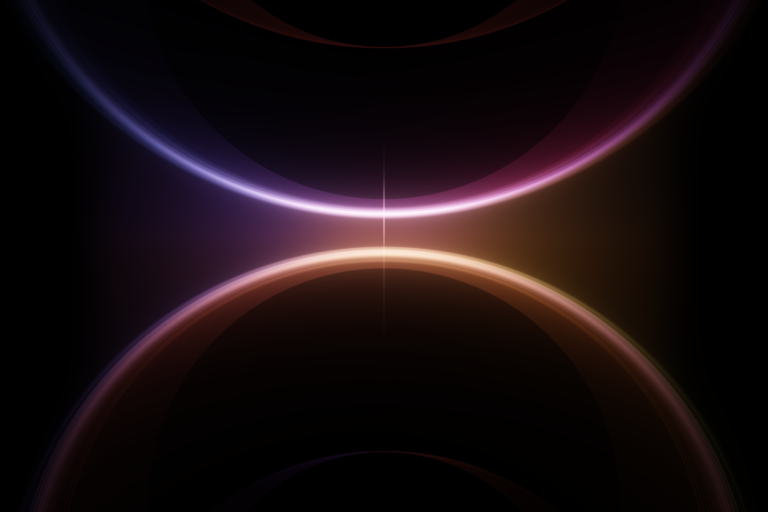
This background is drawn by a WebGL 2 fragment shader. Its source:

```glsl
#version 300 es
precision highp float;
// Two glowing bundles of light strands curve towards each other on black.
// Each bundle is a loop of nearly tangent circles with hashed weights, over
// soft halos, a lit gap, dark inner veils, faint crescents and a thin flare.

#define STRANDS 14
#define STRAND_GAIN 0.85
#define HALO_GAIN 0.55
#define GAP_GAIN 0.62
#define INNER_GAIN 0.62
#define VEIL_DIM 0.45
#define ARC_REACH 0.43
#define GAP_REACH 0.37

uniform vec2 u_resolution;
out vec4 fragColor;

float hash(float n) { return fract(sin(n * 127.1) * 43758.5453); }

float bell(float x, float width) { return exp(-x * x / (width * width)); }

// Signed distance to a circle with its vertex at height y; side +1 opens up
float disc(vec2 p, float y, float radius, float side) {
    return length(p - vec2(0.0, y + side * radius)) - radius;
}

// Antialiased coverage of the positive side of a distance
float cover(float d) {
    float px = 1.0 / u_resolution.y;
    return smoothstep(-px, px, d);
}

// Three-stop blend from the inner to the outer strand
vec3 ramp(vec3 inner, vec3 middle, vec3 outer, float t) {
    return mix(mix(inner, middle, smoothstep(0.0, 0.5, t)), outer, smoothstep(0.55, 1.0, t));
}

vec3 strandColor(float x, float t, float side) {
    vec3 left, right, hot;
    if (side > 0.0) {
        left = ramp(vec3(0.22, 0.30, 0.85), vec3(0.42, 0.42, 0.95), vec3(0.25, 0.34, 0.85), t);
        right = ramp(vec3(1.0, 0.18, 0.42), vec3(0.75, 0.30, 0.72), vec3(0.80, 0.33, 0.22), t);
        hot = vec3(1.2, 0.82, 1.05);
    } else {
        left = ramp(vec3(0.85, 0.24, 0.20), vec3(0.72, 0.36, 0.58), vec3(0.38, 0.25, 0.72), t);
        right = ramp(vec3(1.0, 0.38, 0.14), vec3(0.80, 0.42, 0.45), vec3(0.58, 0.50, 0.15), t);
        hot = vec3(1.3, 0.86, 0.58);
    }
    vec3 tint = mix(left, right, smoothstep(-0.28, 0.28, x));
    return mix(tint, hot, 0.75 * bell(x, 0.27));
}

// Strands and halo; vertex and radius hold the (inner, outer) values
vec3 bundle(vec2 p, vec2 vertex, vec2 radius, float side) {
    vec3 light = vec3(0.0);
    float px = 1.0 / u_resolution.y;
    for (int i = 0; i < STRANDS; i++) {
        float t = float(i) / float(STRANDS - 1);
        float seed = float(i) + 31.0 * side;
        float width = max(mix(0.0012, 0.0038, hash(seed + 0.4)), 0.8 * px);
        float weight = mix(0.25, 1.0, hash(seed)) * (0.25 + bell(t - 0.65, 0.28));
        float d = disc(p, mix(vertex.x, vertex.y, t), mix(radius.x, radius.y, t), side);
        light += strandColor(p.x, t, side) * weight * bell(d, width);
    }
    float d = disc(p, mix(vertex.x, vertex.y, 0.6), mix(radius.x, radius.y, 0.6), side);
    float t = clamp(0.55 + d / 0.05, 0.0, 1.0);
    float halo = exp(-abs(d) / 0.011) + 0.35 * exp(-abs(d) / 0.04);
    light = light * STRAND_GAIN + strandColor(p.x, t, side) * halo * HALO_GAIN;
    return light * bell(p.x, ARC_REACH);
}

// Light fading into a disc, dimmed behind the edge of a smaller veil
vec3 innerGlow(vec2 p, float d, float veil, vec3 tint) {
    float depth = max(-d, 0.0);
    float dim = mix(VEIL_DIM, 1.0, cover(veil));
    return tint * INNER_GAIN * cover(-d) * dim * exp(-depth / 0.085) * bell(p.x, 0.36);
}

// Thin moon shape between two circles sharing a vertex
float crescent(vec2 p, float y, vec2 radius, float side) {
    float outer = disc(p, y, radius.x, side);
    float inner = disc(p, y + side * 0.002, radius.y, side);
    return cover(-outer) * cover(inner) * (0.6 + 0.7 * exp(-abs(outer) / 0.004));
}

void main() {
    vec2 p = (gl_FragCoord.xy - vec2(0.5 * u_resolution.x, 0.0)) / u_resolution.y;
    float across = smoothstep(-0.4, 0.4, p.x);
    float top = disc(p, 0.582, 0.78, 1.0);
    float bottom = disc(p, 0.505, 0.71, -1.0);

    // Lit gap between the arcs
    vec3 gapTint = ramp(vec3(0.50, 0.24, 0.55), vec3(0.90, 0.36, 0.34), vec3(0.70, 0.38, 0.17), across);
    gapTint *= mix(vec3(1.05, 0.95, 0.75), vec3(0.95, 0.95, 1.2), smoothstep(0.45, 0.62, p.y));
    float gap = cover(top) * cover(bottom) * bell(p.x, GAP_REACH) * exp(-2.2 * abs(p.y - 0.54));
    gap += 0.03 * cover(top) * cover(bottom) * bell(p.y - 0.5, 0.25);
    vec3 color = gapTint * gap * GAP_GAIN * (1.0 - smoothstep(0.5, 0.64, abs(p.x)));

    // Inside of both discs
    vec3 topTint = mix(vec3(0.40, 0.22, 0.75), vec3(1.0, 0.20, 0.46), across);
    vec3 bottomTint = mix(vec3(0.85, 0.28, 0.25), vec3(0.95, 0.40, 0.16), across);
    color += innerGlow(p, top, disc(p, 0.611, 0.47, 1.0), topTint);
    color += innerGlow(p, bottom, disc(p, 0.476, 0.46, -1.0), bottomTint);

    // Strands
    color += bundle(p, vec2(0.594, 0.576), vec2(0.69, 0.85), 1.0);
    color += bundle(p, vec2(0.490, 0.517), vec2(0.635, 0.75), -1.0);

    // Faint crescents near the upper and lower borders
    color += vec3(0.15, 0.035, 0.03) * crescent(p, 0.906, vec2(0.735, 0.41), 1.0) * bell(p.x, 0.42);
    vec3 lowTint = mix(vec3(0.06, 0.02, 0.09), vec3(0.12, 0.03, 0.02), smoothstep(-0.1, 0.1, p.x));
    color += lowTint * crescent(p, 0.119, vec2(0.55, 0.37), -1.0) * bell(p.x, 0.22);

    // Vertical flare
    float flare = bell(p.x, max(0.0014, 0.8 / u_resolution.y));
    color += vec3(1.0, 0.62, 0.72) * flare * (0.7 * bell(p.y - 0.575, 0.055) + 0.12 * bell(p.y - 0.53, 0.12));

    fragColor = vec4(1.0 - exp(-1.25 * color), 1.0);
}
```
